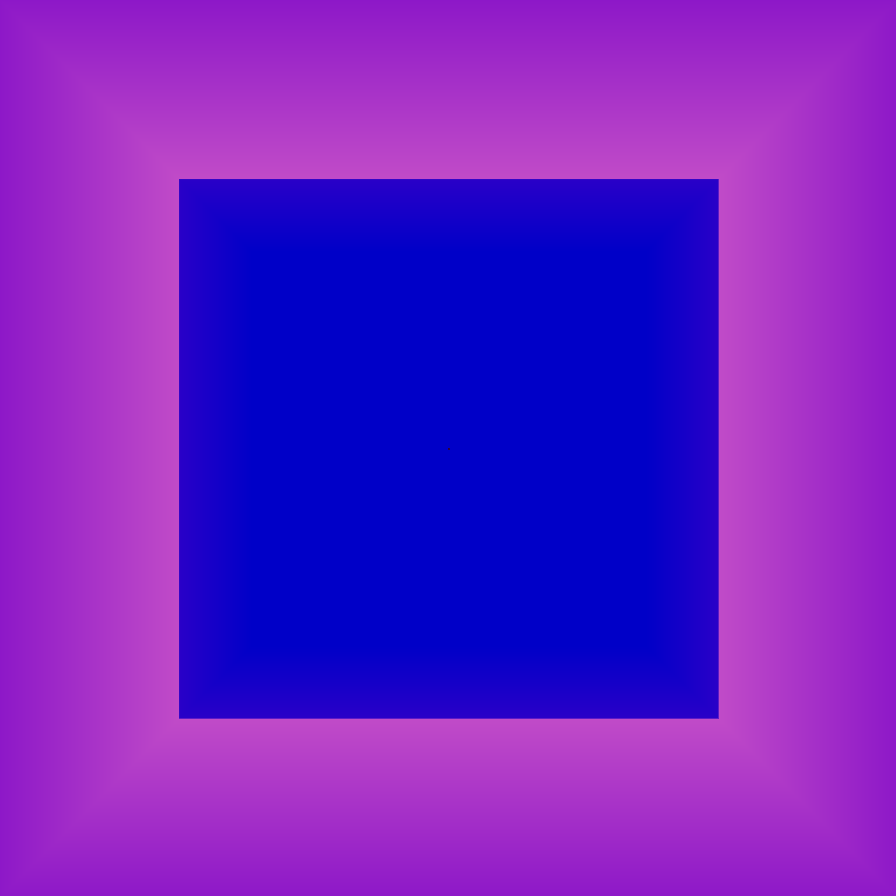
Write a three.js fragment shader that draws this background.

```glsl
// Deep blue square with violet-tinted rims inside a purple to pink gradient frame.
varying vec2 vUv;

// Distance measured in nested squares around a centre
float squareDistance(vec2 p, vec2 centre) {
  vec2 q = abs(p - centre);
  return max(q.x, q.y);
}

// Anti-aliased coverage of a square with the given half width
float squareMask(float dist, float halfWidth) {
  return 1.0 - smoothstep(halfWidth - 0.0005, halfWidth + 0.0005, dist);
}

void main() {
  float dist = squareDistance(vUv, vec2(0.501, 0.499));

  // Frame: pink beside the panel, fading to purple at the border
  float glow = 0.5 - dist;
  vec3 frame = vec3(0.555 + glow, 0.095 + glow, 0.784);

  // Panel: flat blue with a soft violet rim
  vec3 panel = vec3(max(0.0, 2.0 * (dist - 0.22)), 0.0, 0.784);

  vec3 colour = mix(frame, panel, squareMask(dist, 0.301));

  // Tiny dark speck in the centre
  vec3 speck = vec3(0.2, 0.0, 0.2);
  colour = mix(colour, speck, squareMask(dist, 0.001));

  gl_FragColor = vec4(colour, 1.0);
}
```
